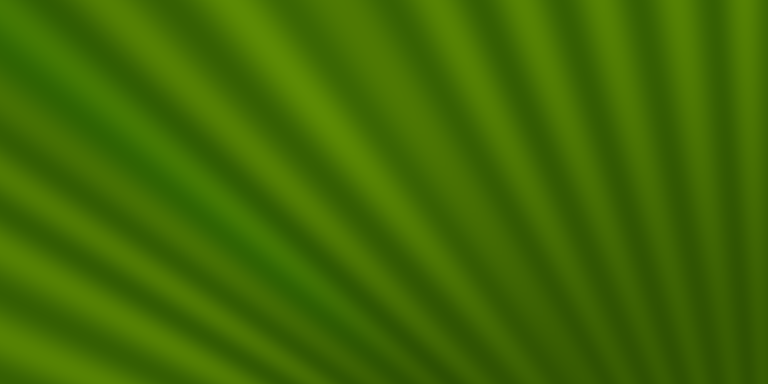
A WebGL 1 fragment shader for this background:

```glsl
precision highp float;

uniform vec2 u_resolution;

const float TAU = 6.2831853;
const vec2 CANVAS = vec2(2.0, 1.0);
const vec2 FAN_ORIGIN = vec2(2.03, -0.80);
const float FIRST_FOLD = 0.051;
const float FOLD_SPACING = 0.0911;
const float FOLD_STRETCH = 0.92;
const float FOLD_CONTRAST = 0.30;
const float BASE_LIGHT = 0.13;
const float OUTER_LIGHT = 0.55;
const vec3 DEEP_GREEN = vec3(0.175, 0.310, 0.008);
const vec3 LIME_GREEN = vec3(0.365, 0.550, 0.014);
const vec3 COOL_TINT = vec3(-0.030, 0.018, 0.0);

float bell(float x, float center, float width) {
    float d = (x - center) / width;
    return exp(-d * d);
}

float hash(vec2 p) {
    return fract(sin(dot(p, vec2(127.1, 311.7))) * 4375.85);
}

float valueNoise(vec2 p) {
    vec2 cell = floor(p);
    vec2 f = fract(p);
    f = f * f * (3.0 - 2.0 * f);
    float low = mix(hash(cell), hash(cell + vec2(1.0, 0.0)), f.x);
    float high = mix(hash(cell + vec2(0.0, 1.0)), hash(cell + 1.0), f.x);
    return mix(low, high, f.y);
}

// Folds spread wide in the middle of the fan and tighten toward the left.
float foldPhase(float angle) {
    float rise = clamp((angle - 0.10) / 0.65, 0.0, 1.0);
    float fall = 1.0 - smoothstep(0.78, 1.08, angle);
    return (angle - FIRST_FOLD) / FOLD_SPACING - FOLD_STRETCH * rise * fall;
}

void main() {
    vec2 p = gl_FragCoord.xy / u_resolution * CANVAS;
    vec2 ray = p - FAN_ORIGIN;
    float radius = length(ray);
    float angle = atan(-ray.x, ray.y);

    // Pleats, with a few shallow ones
    float pleat = cos(TAU * foldPhase(angle));
    float depth = 1.0 - 0.50 * bell(angle, 0.57, 0.05)
                      - 0.55 * bell(angle, 0.90, 0.07);

    // Light grows away from the base of the leaf
    float reach = smoothstep(0.80, 1.95, radius);
    float light = mix(BASE_LIGHT, OUTER_LIGHT, reach);
    light += FOLD_CONTRAST * depth * pleat * mix(0.30, 1.0, reach);
    light += 0.12 * bell(angle, 0.655, 0.05) * reach;
    light -= 0.15 * bell(angle, 0.90, 0.12);
    light += 0.04 * (valueNoise(vec2(angle * 24.0, radius * 3.0)) - 0.5);

    // Cooler green in the valleys and along the shaded left blade
    float cool = 0.45 * (0.5 - 0.5 * pleat) * reach
               + bell(angle, 0.865, 0.04) * smoothstep(1.2, 1.7, radius);
    vec3 color = mix(DEEP_GREEN, LIME_GREEN, clamp(light, 0.0, 1.0));
    color += COOL_TINT * cool;
    gl_FragColor = vec4(clamp(color, 0.0, 1.0), 1.0);
}
```
